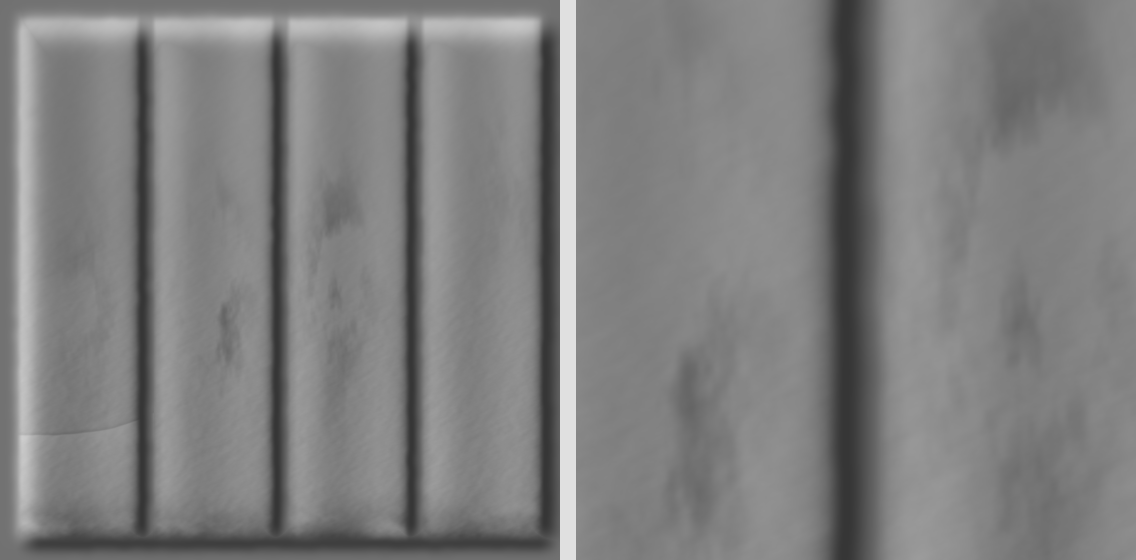
Left: the whole. Right: its middle third, enlarged.
Write a WebGL 2 fragment shader that draws this texture map.

```glsl
#version 300 es
precision highp float;
// Four upright embossed grey planks with soft grooves, lit from the upper left, with worn smears.
uniform vec2 u_resolution;
out vec4 fragColor;

const int PLANKS = 4;
const float LEFT = 0.035, PITCH = 0.240, WIDTH = 0.212;
const float BOTTOM = 0.038, TOP = 0.967;
const float BORDER_GREY = 0.445, FACE_GREY = 0.520;
const float GROOVE_DEPTH = 0.235, FOOT_DEPTH = 0.20;
const float TOP_GLOW = 0.215, OUTER_GLOW = 0.235, INNER_GLOW = 0.075;
const float GRAIN = 0.035, SMEAR_DEPTH = 0.15;
// Per plank: smear centre x within the plank, centre y, and strength
const vec4 SMEAR_X = vec4(0.125, 0.112, 0.085, 0.150);
const vec4 SMEAR_Y = vec4(0.45, 0.46, 0.50, 0.66);
const vec4 SMEAR_AMOUNT = vec4(0.40, 1.0, 1.0, 0.25);

float hash(vec2 p) {
    vec3 q = fract(vec3(p.xyx) * 0.1031);
    q += dot(q, q.yzx + 33.33);
    return fract((q.x + q.y) * q.z);
}

float noise(vec2 p) {
    vec2 i = floor(p), f = fract(p);
    f = f * f * (3.0 - 2.0 * f);
    return mix(mix(hash(i), hash(i + vec2(1, 0)), f.x),
               mix(hash(i + vec2(0, 1)), hash(i + vec2(1, 1)), f.x), f.y);
}

float fbm(vec2 p) {
    float sum = 0.0, amp = 0.5;
    for (int k = 0; k < 4; k++) {
        sum += amp * noise(p);
        p = p * 2.03 + 17.1;
        amp *= 0.5;
    }
    return sum;
}

// Bell curve with separate spreads on each side of its centre
float bump(float x, float centre, float before, float after) {
    float d = x - centre;
    d /= d < 0.0 ? before : after;
    return exp(-d * d);
}

// Vertical span of a lit or shaded side, softened at both ends
float span(float x, float a, float b, float soft) {
    return smoothstep(a - soft, a + soft, x) * (1.0 - smoothstep(b - soft, b + soft, x));
}

// Relief of the plank sides: x = left glow, y = groove shadow, z = face cover
vec3 plankSides(float x) {
    vec3 side = vec3(0.0);
    for (int i = 0; i < PLANKS; i++) {
        float l = x - LEFT - float(i) * PITCH;
        float glow = i == 0 ? OUTER_GLOW * bump(l, 0.005, 0.015, 0.027)
                            : INNER_GLOW * bump(l, 0.018, 0.012, 0.038);
        float tail = i == PLANKS - 1 ? 0.024 : 0.014;
        side.x = max(side.x, glow);
        side.y += GROOVE_DEPTH * bump(l, WIDTH + 0.007, 0.015, tail);
        side.z = max(side.z, span(l, 0.0, WIDTH, 0.006));
    }
    return side;
}

// Dark vertical streaks gathered around the middle of a plank
float smears(vec2 uv, float l, int plank) {
    vec2 d = (vec2(l, uv.y) - vec2(SMEAR_X[plank], SMEAR_Y[plank])) / vec2(0.055, 0.17);
    float streak = fbm(uv * vec2(27.0, 11.0) + float(plank) * 7.0);
    float rough = 0.85 + 0.3 * noise(uv * vec2(150.0, 80.0));
    return SMEAR_AMOUNT[plank] * exp(-dot(d, d)) * smoothstep(0.38, 0.72, streak) * rough;
}

// Curved seam across the first plank, with a lighter lip under it
float seam(vec2 uv, float l) {
    float s = l / WIDTH;
    float d = uv.y - (0.222 + 0.027 * s * s * s + 0.002 * noise(uv * 60.0));
    float below = 1.0 - smoothstep(-0.002, 0.002, d);
    return 0.05 * below * exp(min(d, 0.0) / 0.07) - 0.035 * bump(d, 0.001, 0.002, 0.004);
}

void main() {
    vec2 uv = gl_FragCoord.xy / u_resolution;
    vec2 wobble = vec2(noise(uv * 45.0), noise(uv * 45.0 + 31.0)) - 0.5;
    vec2 p = uv + 0.0025 * wobble;
    int plank = int(clamp(floor((p.x - LEFT) / PITCH), 0.0, float(PLANKS - 1)));
    float l = p.x - LEFT - float(plank) * PITCH;
    vec3 side = plankSides(p.x);
    float face = side.z * span(p.y, BOTTOM, TOP, 0.008);

    // Face tone: shallow hollow and a swell towards the right side
    float grey = mix(BORDER_GREY, FACE_GREY, face);
    float tone = 0.032 * bump(l, 0.165, 0.035, 0.03) - 0.028 * bump(l, 0.085, 0.04, 0.04);
    tone += plank == 0 ? -0.015 : 0.0;
    tone += 0.03 * (noise(uv * vec2(9.0, 5.0)) - 0.5);

    // Lit left and top rims
    float rows = span(p.y, BOTTOM + 0.005, TOP, 0.025);
    float columns = span(p.x, LEFT, LEFT + 3.0 * PITCH + WIDTH, 0.018);
    float topRim = TOP_GLOW * bump(p.y, TOP - 0.010, 0.032, 0.019);
    topRim *= columns * mix(0.75, 1.0, side.z);
    grey += max(side.x * rows, topRim);

    // Shaded grooves and foot
    float grooves = side.y * span(p.y, BOTTOM, TOP - 0.022, 0.03);
    float foot = FOOT_DEPTH * bump(p.y, BOTTOM - 0.008, 0.017, 0.017);
    foot *= span(p.x, LEFT + 0.015, 0.985, 0.025);
    grey -= max(grooves, foot);

    // Wear: smears, scuffed foot, seam and slanted grain
    tone -= SMEAR_DEPTH * smears(uv, l, plank);
    float scuff = bump(p.y, BOTTOM + 0.015, 0.03, 0.045);
    tone -= 0.11 * scuff * smoothstep(0.25, 0.7, fbm(uv * vec2(13.0, 20.0)));
    if (plank == 0) tone += seam(uv, l);
    vec2 slanted = vec2(uv.x + 0.45 * uv.y, uv.y - 0.5 * uv.x) * vec2(45.0, 75.0);
    float relief = fbm(slanted) - fbm(slanted + vec2(0.35, -0.35));
    tone += GRAIN * relief * mix(1.4, 0.4, smoothstep(0.2, 0.8, uv.y));
    grey += tone * face;

    fragColor = vec4(vec3(clamp(grey, 0.0, 1.0)), 1.0);
}
```
